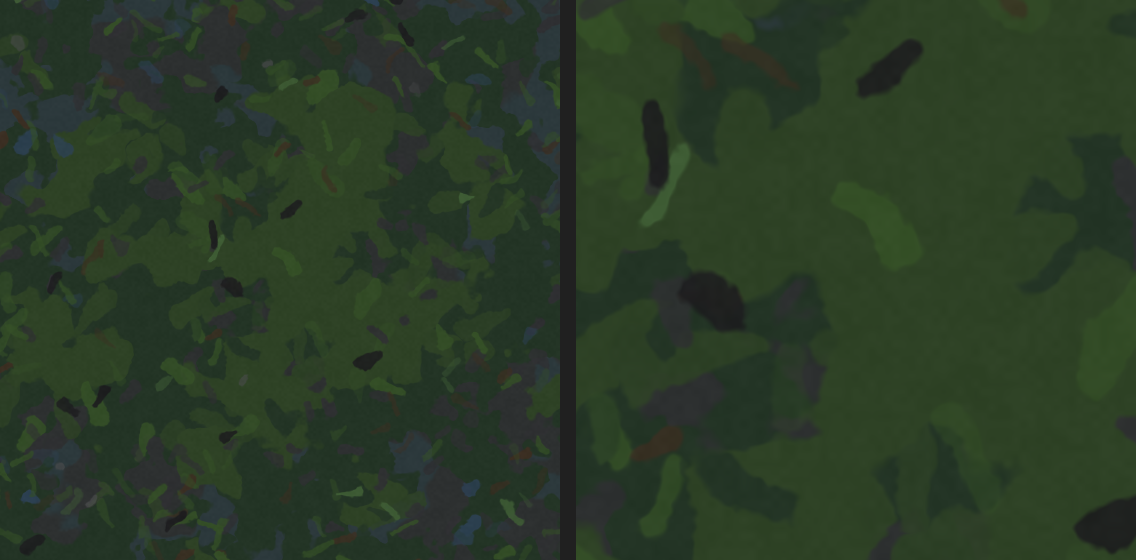
Left, the full canvas; right, a detail of the centre.
This texture is drawn by a WebGL 1 fragment shader. Its source:

```glsl
precision highp float;

// Dim forest floor: a mossy middle with a rim of grey ground and litter.
// Noise patches form the ground; layers of scattered, tapered strokes,
// bent by a noise warp, form leaves, twigs, chips and dark gaps.

uniform vec2 u_resolution;

const vec3 SHADE_GREEN = vec3(0.137, 0.204, 0.145);
const vec3 MOSS_GREEN  = vec3(0.180, 0.258, 0.145);
const vec3 LEAF_GREEN  = vec3(0.205, 0.310, 0.150);
const vec3 PALE_GREEN  = vec3(0.250, 0.370, 0.210);
const vec3 STONE_GREY  = vec3(0.183, 0.185, 0.196);
const vec3 SLATE_BLUE  = vec3(0.178, 0.225, 0.250);
const vec3 CHIP_BLUE   = vec3(0.175, 0.255, 0.340);
const vec3 BARK_BROWN  = vec3(0.235, 0.180, 0.130);
const vec3 PEBBLE_GREY = vec3(0.285, 0.290, 0.295);
const vec3 GAP_BLACK   = vec3(0.110, 0.110, 0.118);

float hash(vec2 p) {
  return fract(sin(dot(p, vec2(127.1, 311.7))) * 43758.5453);
}

float noise(vec2 p) {
  vec2 cell = floor(p), f = fract(p);
  f = f * f * (3.0 - 2.0 * f);
  float low = mix(hash(cell), hash(cell + vec2(1.0, 0.0)), f.x);
  float high = mix(hash(cell + vec2(0.0, 1.0)), hash(cell + 1.0), f.x);
  return mix(low, high, f.y);
}

float fbm(vec2 p) {
  float sum = 0.0, weight = 0.55;
  for (int i = 0; i < 3; i++) {
    sum += weight * noise(p);
    p = p * 2.1 + 17.3;
    weight *= 0.5;
  }
  return sum;
}

// 1 in the mossy middle, 0 along the rim
float mossMask(vec2 p) {
  float reach = length((p - vec2(0.47, 0.5)) / vec2(0.45, 0.37));
  return 1.0 - smoothstep(0.7, 1.2, reach + 0.7 * (noise(p * 7.0) - 0.5));
}

// Signed distance to a diagonal-leaning stroke; size = half length, radius
float strokeDistance(vec2 p, vec2 size, float lean, float side, float taper) {
  float angle = (side < 0.55 ? 0.75 : -0.85) + (lean - 0.5) * 1.2;
  vec2 axis = vec2(cos(angle), sin(angle));
  float along = clamp(dot(p, axis), -size.x, size.x);
  float radius = size.y * (1.0 + (taper - 0.5) * along / size.x);
  return length(p - axis * along) - radius;
}

// Scattered strokes, one per cell at most: x = coverage, y = random tint.
// density = chance on the rim and in the middle; size is in cells.
vec2 strokes(vec2 p, float cells, vec2 size, vec2 density, float blur, float seed) {
  vec2 q = p * cells, home = floor(q), result = vec2(0.0);
  for (int j = -1; j <= 1; j++) {
    for (int i = -1; i <= 1; i++) {
      vec2 cell = home + vec2(float(i), float(j));
      vec2 key = cell + seed * 13.7;
      vec2 centre = cell + vec2(hash(key + 0.3), hash(key + 5.1));
      float chance = mix(density.x, density.y, mossMask(centre / cells));
      float present = step(hash(key + 9.7), chance);
      vec2 scaled = size * vec2(0.4 + 0.6 * hash(key + 2.9), 0.65 + 0.35 * hash(key + 7.7));
      float d = strokeDistance(q - centre, scaled, hash(key + 3.3), hash(key + 6.1), hash(key + 8.2));
      float cover = present * (1.0 - smoothstep(-blur, blur, d / cells));
      result.y = mix(result.y, hash(key + 4.4), cover);
      result.x = max(result.x, cover);
    }
  }
  return result;
}

// Lays strokes over the ground, with opacity varied from stroke to stroke
vec3 paint(vec3 ground, vec3 color, vec2 stroke, float faintest) {
  return mix(ground, color, stroke.x * mix(faintest, 1.0, stroke.y));
}

float patches(float value, float threshold) {
  return smoothstep(threshold - 0.02, threshold + 0.02, value);
}

void main() {
  float scale = min(u_resolution.x, u_resolution.y);
  vec2 p = gl_FragCoord.xy / scale;
  float blur = max(0.0022, 0.8 / scale);
  float moss = mossMask(p);
  vec2 warp = vec2(noise(p * 38.0), noise(p * 38.0 + 51.0)) - 0.5;
  vec2 speckle = vec2(noise(p * 210.0), noise(p * 210.0 + 83.0)) - 0.5;
  vec2 q = p + 0.014 * warp + 0.003 * speckle;

  // Ground: shaded green, grey and slate patches on the rim, moss inside
  vec3 stone = mix(STONE_GREY, SLATE_BLUE, patches(fbm(q * 7.0 + 40.0), 0.52));
  vec3 color = mix(SHADE_GREEN, stone, patches(fbm(q * 15.0), 0.50 + 0.16 * moss) * 0.85);
  color = mix(color, MOSS_GREEN, patches(fbm(q * 11.0 + 9.0), 0.75 - 0.28 * moss));

  // Broad overlapping leaves
  color = paint(color, MOSS_GREEN, strokes(q, 13.0, vec2(0.5, 0.24), vec2(0.12, 0.65), blur, 1.0), 0.7);
  color = paint(color, SHADE_GREEN, strokes(q, 17.0, vec2(0.5, 0.2), vec2(0.25, 0.2), blur, 2.0), 0.7);
  color = paint(color, LEAF_GREEN, strokes(q, 15.0, vec2(0.45, 0.22), vec2(0.05, 0.22), blur, 3.0), 0.25);

  // Small litter, densest on the rim
  color = paint(color, STONE_GREY, strokes(q, 24.0, vec2(0.4, 0.24), vec2(0.22, 0.06), blur, 4.0), 0.6);
  color = paint(color, CHIP_BLUE, strokes(q, 21.0, vec2(0.35, 0.24), vec2(0.09, 0.0), blur, 5.0), 0.2);
  color = paint(color, BARK_BROWN, strokes(q, 23.0, vec2(0.5, 0.17), vec2(0.12, 0.015), blur, 6.0), 0.3);
  color = paint(color, LEAF_GREEN, strokes(q, 22.0, vec2(0.55, 0.16), vec2(0.28, 0.08), blur, 7.0), 0.3);
  color = paint(color, PALE_GREEN, strokes(q, 19.0, vec2(0.45, 0.14), vec2(0.06, 0.03), blur, 8.0), 0.2);
  color = paint(color, PEBBLE_GREY, strokes(q, 25.0, vec2(0.15, 0.23), vec2(0.025, 0.005), blur, 9.0), 0.3);
  color = paint(color, GAP_BLACK, strokes(q, 19.0, vec2(0.42, 0.21), vec2(0.05, 0.07), blur, 10.0), 0.8);

  // Fine grain
  color += 0.014 * speckle.x + 0.008 * (noise(p * 60.0) - 0.5);
  gl_FragColor = vec4(color, 1.0);
}
```
